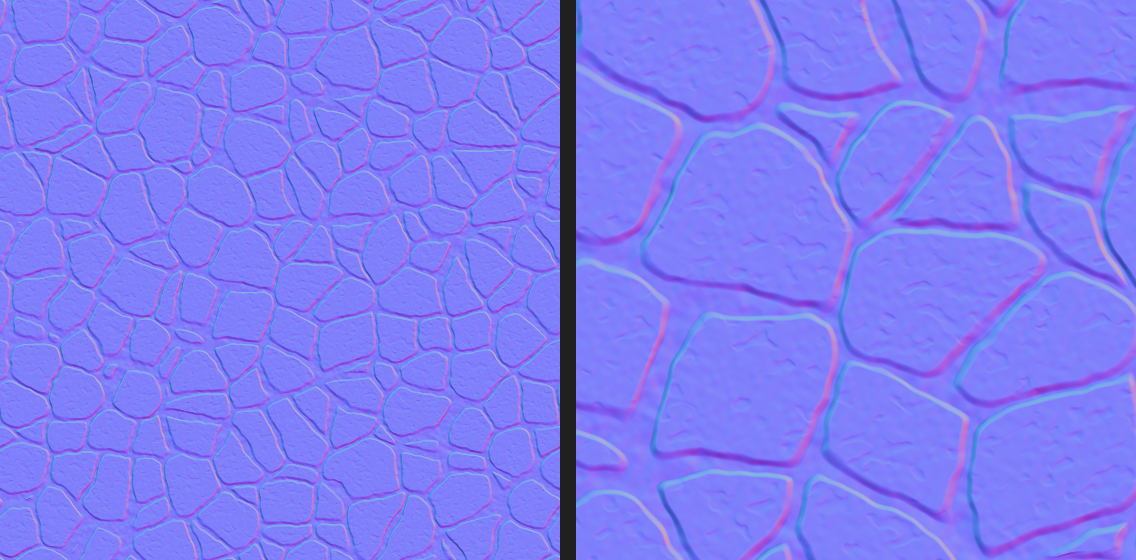
Left: the whole. Right: its middle third, enlarged.
This texture map is drawn by a Shadertoy shader. Its source:

```glsl
// Tangent-space normal map of irregular flagstones set tightly in rough mortar.
// Stones are cells of a weighted Voronoi diagram with rounded corners; their
// bevels, pits and grain form a height field whose slope becomes the colour.

const vec2 GRID = vec2(12.0, 16.0);   // stones across and up; tiles at 1
const float JITTER = 0.96;            // scatter of stone centres
const float SIZE_SPREAD = 0.0036;     // weight range: large against small stones
const float CORNER = 300.0;           // higher gives sharper corners
const float GAP = 0.0005;             // least half width of a joint
const float GAP_VARIATION = 0.0085;   // extra joint width in places
const float BEVEL_THIN = 0.0036;      // bevel on the upper left sides
const float BEVEL_WIDE = 0.0060;      // bevel on the lower right sides
const vec2 WIDE_SIDE = vec2(0.35, -0.94);
const float STONE_HEIGHT = 0.0019;
const float PIT_DEPTH = 0.00030;
const float GRAIN = 0.00024;
const float MORTAR_ROUGHNESS = 0.0021;
const vec2 MORTAR_TILT = vec2(0.01, -0.03);
const float LIT_SOFTENING = 1.5;      // flattens slopes that face the upper left
const float SAMPLE_STEP = 0.0012;     // spacing of the slope samples
const float FLAT_BLUE = 0.985;
const float BLUE_FALLOFF = 0.62;      // loss of blue on steep slopes

vec2 hash2(vec2 p) {
    vec3 q = fract(p.xyx * vec3(0.1031, 0.1030, 0.0973));
    q += dot(q, q.yzx + 33.33);
    return fract((q.xx + q.yz) * q.zy);
}

// Value noise that repeats after "period" units
float noise(vec2 p, float period) {
    vec2 i = floor(p), f = fract(p);
    f = f * f * (3.0 - 2.0 * f);
    float a = hash2(mod(i, period) + 7.0).x;
    float b = hash2(mod(i + vec2(1, 0), period) + 7.0).x;
    float c = hash2(mod(i + vec2(0, 1), period) + 7.0).x;
    float d = hash2(mod(i + vec2(1, 1), period) + 7.0).x;
    return mix(mix(a, b, f.x), mix(c, d, f.x), f.y);
}

// Lattices turned by whole-number matrices, so they still tile
float tileNoise(vec2 p, float freq) { return noise(mat2(2, 1, -1, 2) * p * freq, freq); }
float slantNoise(vec2 p, float freq) { return noise(mat2(1, 2, -3, 2) * p * freq, freq); }

// Offset from p to the stone centre (xy) and its weighted distance (z)
vec3 stoneCentre(vec2 p, vec2 cell) {
    vec2 id = mod(cell, GRID);
    vec2 centre = (cell + 0.5 + JITTER * (hash2(id + 3.0) - 0.5)) / GRID;
    float weight = SIZE_SPREAD * hash2(id + 91.0).x;
    return vec3(centre - p, dot(centre - p, centre - p) - weight);
}

// Outward direction of the nearest edge (xy) and distance to it (z)
vec3 stoneEdge(vec2 p) {
    vec2 base = floor(p * GRID);
    vec3 nearest = vec3(0, 0, 10);
    for (int y = -2; y <= 2; y++)
    for (int x = -2; x <= 2; x++) {
        vec3 c = stoneCentre(p, base + vec2(x, y));
        if (c.z < nearest.z) nearest = c;
    }
    vec3 sum = vec3(0);
    for (int y = -2; y <= 2; y++)
    for (int x = -2; x <= 2; x++) {
        vec3 c = stoneCentre(p, base + vec2(x, y));
        vec2 across = c.xy - nearest.xy;
        float len = length(across);
        if (len > 0.0001) {
            float d = (c.z - nearest.z) / (2.0 * len);
            sum += exp(-CORNER * d) * vec3(across / len, 1.0);
        }
    }
    return vec3(sum.xy / (length(sum.xy) + 1e-9), -log(sum.z + 1e-12) / CORNER);
}

// Height (x) and stone coverage (y)
vec2 surface(vec2 p) {
    // Wobbly, chipped outlines
    vec2 wobble = vec2(tileNoise(p, 11.0), tileNoise(p + 0.37, 11.0)) - 0.5;
    vec2 chips = vec2(tileNoise(p, 41.0), tileNoise(p + 0.61, 41.0)) - 0.5;
    vec3 edge = stoneEdge(p + 0.013 * wobble + 0.0032 * chips);

    float gap = GAP + GAP_VARIATION * pow(tileNoise(p + 0.2, 7.0), 3.0);
    float side = smoothstep(-0.7, 0.9, dot(edge.xy, WIDE_SIDE));
    float bevel = mix(BEVEL_THIN, BEVEL_WIDE, side);
    float stone = smoothstep(gap, gap + bevel, edge.z);

    // Stone face: fine grain and sparse slanted flecks
    float grit = tileNoise(p, 97.0);
    float flecks = smoothstep(0.62, 0.95, slantNoise(p + 0.003 * grit, 47.0));
    float face = STONE_HEIGHT + GRAIN * (grit - 0.5) - PIT_DEPTH * flecks;

    // Mortar: slanted lumps under finer grit
    float lumps = 0.55 * slantNoise(p, 23.0) + 0.3 * tileNoise(p, 61.0) + 0.15 * grit;
    return vec2(mix(MORTAR_ROUGHNESS * (lumps - 0.5), face, stone), stone);
}

void mainImage(out vec4 fragColor, in vec2 fragCoord) {
    vec2 p = fragCoord / iResolution.y;
    float e = max(SAMPLE_STEP, 0.7 / iResolution.y);
    vec2 here = surface(p);
    vec2 right = surface(p + vec2(e, 0));
    vec2 above = surface(p + vec2(0, e));

    // Slope to normal, then pack into colour
    vec2 slope = (here.x - vec2(right.x, above.x)) / e;
    slope += MORTAR_TILT * (1.0 - here.y);
    slope /= 1.0 + LIT_SOFTENING * max(0.0, -dot(slope, WIDE_SIDE));
    vec2 n = slope * inversesqrt(1.0 + dot(slope, slope));
    float blue = max(FLAT_BLUE - BLUE_FALLOFF * dot(n, n), 0.6);
    fragColor = vec4(0.5 + 0.5 * n, blue, 1.0);
}
```
